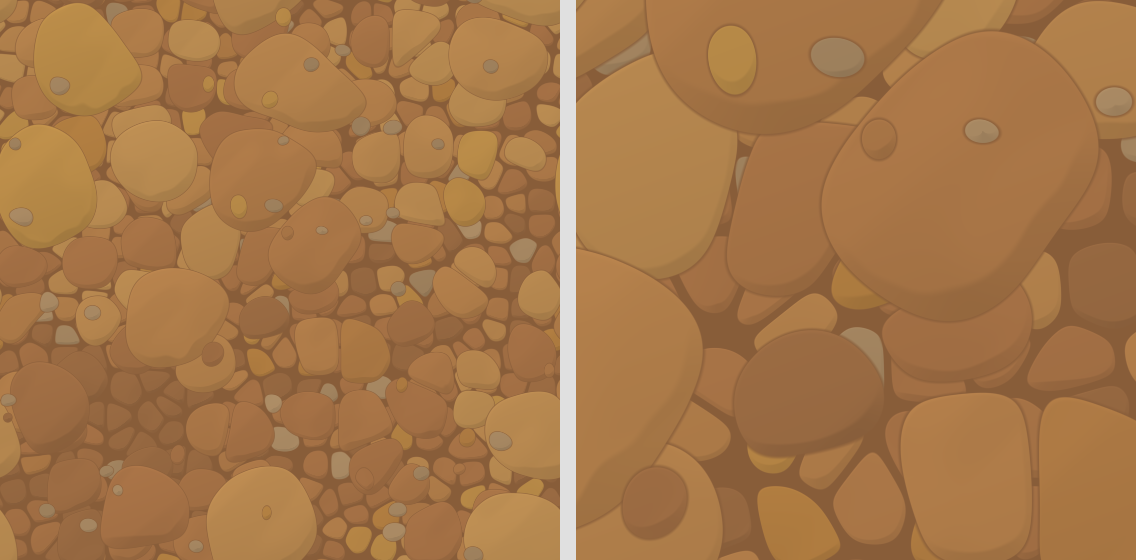
Left: the whole. Right: its middle third, enlarged.
A Shadertoy shader for this texture:

```glsl
const vec3 JOINT = vec3(0.535, 0.365, 0.225);
const vec3 UMBER = vec3(0.575, 0.400, 0.250);
const vec3 CLAY  = vec3(0.637, 0.435, 0.267);
const vec3 AMBER = vec3(0.682, 0.482, 0.283);
const vec3 SAND  = vec3(0.718, 0.540, 0.315);
const vec3 GREY  = vec3(0.640, 0.520, 0.375);

const float GAP = 0.0022;        // joint width around a stone
const float ROUNDING = 13.0;     // higher gives sharper corners
const float WARP = 0.012;        // wobble of the outlines
const float BEVEL = 0.075;       // chipped rim, in cell units
const float STROKE = 0.022;      // strength of the brush marks
const vec2 LIGHT = vec2(-0.35, 0.94);

struct Stone {
    float dist;    // inside distance in canvas units
    float rim;     // inside distance in cell units
    vec2 facing;   // outward direction of the nearest side
    vec2 center;
    vec3 id;
};

vec3 hash(vec2 cell, float seed) {
    vec3 q = fract(vec3(cell, seed + 0.5).xyx * vec3(0.1031, 0.1030, 0.0973) + seed * 0.137);
    q += dot(q, q.yxz + 33.33);
    return fract((q.xxy + q.yzz) * q.zyx);
}

// Value noise that wraps after a whole period
float noise(vec2 p, vec2 period) {
    vec2 i = floor(p), f = fract(p);
    f = f * f * (3.0 - 2.0 * f);
    float a = hash(mod(i, period), 7.0).x;
    float b = hash(mod(i + vec2(1, 0), period), 7.0).x;
    float c = hash(mod(i + vec2(0, 1), period), 7.0).x;
    float d = hash(mod(i + vec2(1, 1), period), 7.0).x;
    return mix(mix(a, b, f.x), mix(c, d, f.x), f.y);
}

vec2 site(vec2 cell, float count, float seed) {
    return cell + 0.5 + 0.78 * (hash(mod(cell, count), seed).xy - 0.5);
}

// Rounded Voronoi stone, also limited by a radius; some cells stay empty
Stone findStone(vec2 uv, float count, float seed, float presence, vec2 radii) {
    vec2 p = uv * count, base = floor(p), cell = base, near = vec2(9.0);
    for (int y = -1; y <= 1; y++)
    for (int x = -1; x <= 1; x++) {
        vec2 c = base + vec2(x, y);
        vec2 r = site(c, count, seed) - p;
        if (dot(r, r) < dot(near, near)) { near = r; cell = c; }
    }
    vec2 wrapped = mod(cell, count);
    vec3 id = hash(wrapped, seed + 3.0);
    vec2 stretch = mix(vec2(0.85, 1.15), vec2(1.15, 0.85), id.y);
    float limit = mix(radii.x, radii.y, id.z) - length(near * stretch);
    float sum = exp(-ROUNDING * limit);
    vec2 facing = -sum * near / max(length(near), 0.001);
    for (int y = -2; y <= 2; y++)
    for (int x = -2; x <= 2; x++) {
        if (x == 0 && y == 0) continue;
        vec2 r = site(cell + vec2(x, y), count, seed) - p;
        vec2 side = normalize(r - near);
        float w = exp(-ROUNDING * dot(0.5 * (r + near), side));
        sum += w;
        facing += w * side;
    }
    float rim = -log(sum) / ROUNDING;
    float dist = rim / count - GAP;
    if (hash(wrapped, seed + 5.0).x > presence) dist = -1.0;
    return Stone(dist, rim - GAP * count, facing / max(length(facing), 0.001),
                 site(wrapped, count, seed) / count, id);
}

// Regional tint plus a random step for each stone
vec3 stoneColor(Stone s, float bias, float greyShare) {
    float region = noise(s.center * 3.0 + 0.4, vec2(3.0));
    float tone = 0.5 + bias + 1.15 * (region - 0.5) + 0.75 * (s.id.x - 0.5);
    vec3 color = mix(CLAY, AMBER, smoothstep(0.25, 0.5, tone));
    color = mix(color, SAND, smoothstep(0.5, 0.75, tone));
    color = mix(color, UMBER, 0.8 * (1.0 - smoothstep(0.02, 0.15, tone)));
    color.b -= 0.035 * step(0.72, s.id.y) * smoothstep(0.35, 0.5, tone);
    return s.id.y < greyShare ? GREY * (0.95 + 0.1 * s.id.x) : color;
}

vec3 paintStone(vec3 under, vec2 uv, Stone s, float bias, float greyShare) {
    float px = 1.0 / iResolution.y;
    vec3 color = stoneColor(s, bias, greyShare);

    // Slanted brush marks, moved along for each stone
    vec2 period = vec2(7.0, 18.0);
    vec2 slant = vec2(uv.x + uv.y, uv.y - uv.x) * period + floor(s.id.xy * 90.0);
    float mark = noise(slant, period);
    color *= 1.0 + STROKE * (smoothstep(0.35, 0.65, mark) - 0.5);
    color *= 1.0 + 0.05 * dot(uv - s.center - round(uv - s.center), LIGHT) * 8.0;

    // Chipped rim: a broad dark facet below, a thin light one above
    float lit = dot(s.facing, LIGHT);
    float chips = noise(uv * 34.0, vec2(34.0));
    float width = BEVEL * (0.15 + max(-lit, 0.0)) * (0.5 + chips);
    float rim = 1.0 - smoothstep(width - 0.012, width + 0.012, s.rim);
    color *= 1.0 + rim * (lit > 0.0 ? 0.035 * lit : 0.075 * lit);

    under = mix(under, JOINT, 0.8 * smoothstep(-GAP, 0.0, s.dist));
    return mix(under, color, smoothstep(-0.7 * px, 0.7 * px, s.dist));
}

void mainImage(out vec4 fragColor, in vec2 fragCoord) {
    vec2 uv = fragCoord / iResolution.xy;
    vec2 wobble = vec2(noise(uv * 14.0, vec2(14.0)), noise(uv.yx * 14.0 + 5.0, vec2(14.0)));
    vec2 p = uv + WARP * (wobble - 0.5);

    // Layers from the small filling up to the large slabs and loose pebbles
    vec3 color = JOINT;
    color = paintStone(color, uv, findStone(p, 21.0, 11.0, 1.0, vec2(0.6, 0.9)), -0.12, 0.06);
    color = paintStone(color, uv, findStone(p, 10.0, 23.0, 0.88, vec2(0.42, 0.75)), -0.02, 0.0);
    color = paintStone(color, uv, findStone(p, 5.0, 41.0, 0.6, vec2(0.38, 0.62)), 0.12, 0.0);
    color = paintStone(color, uv, findStone(p, 15.0, 59.0, 0.17, vec2(0.16, 0.36)), 0.1, 0.65);
    fragColor = vec4(color, 1.0);
}
```
